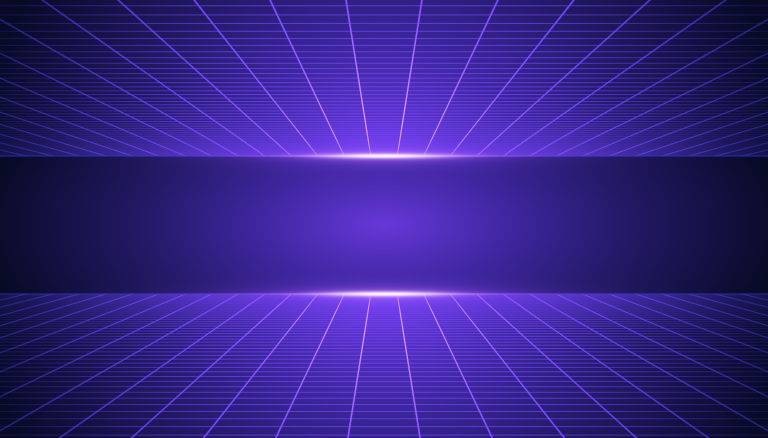
This background is drawn by a WebGL 1 fragment shader. Its source:

```glsl
precision highp float;
// Neon violet perspective grids above and below a glowing central band.

uniform vec2 u_resolution;

const float CEILING_Y = 0.6438;
const float FLOOR_Y = 0.3288;
const float COLUMN_GAP = 0.0605;   // spacing of the rays at the horizon
const float COLUMN_SPREAD = 0.317; // growth of that spacing with depth
const float ROW_SCALE = 13.08;

const vec3 NAVY = vec3(0.03, 0.04, 0.15);
const vec3 INDIGO = vec3(0.14, 0.10, 0.41);
const vec3 VIOLET = vec3(0.24, 0.15, 0.62);
const vec3 PURPLE = vec3(0.41, 0.22, 0.86);
const vec3 BLUE_LINE = vec3(0.27, 0.23, 0.88);
const vec3 VIOLET_LINE = vec3(0.46, 0.28, 1.0);
const vec3 PINK = vec3(0.98, 0.66, 1.0);

// Maps light intensity to the background palette.
vec3 ramp(float t) {
  vec3 c = mix(NAVY, INDIGO, clamp(t / 0.33, 0.0, 1.0));
  c = mix(c, VIOLET, clamp((t - 0.33) / 0.22, 0.0, 1.0));
  return mix(c, PURPLE, clamp((t - 0.55) / 0.27, 0.0, 1.0));
}

// Box-filtered coverage of a line.
float stroke(float dist, float halfWidth, float pixel) {
  float cover = (halfWidth + 0.5 * pixel - dist) / pixel;
  return clamp(cover, 0.0, min(1.0, 2.0 * halfWidth / pixel));
}

// Rays that converge toward the horizon.
float rays(float x, float depth, float pixel) {
  float gap = COLUMN_GAP + COLUMN_SPREAD * depth;
  float column = x / gap;
  float dist = abs(fract(column) - 0.5) * gap;
  dist /= length(vec2(1.0, column * COLUMN_SPREAD));
  return stroke(dist, 0.0012 + 0.0024 * depth, pixel);
}

// Cross lines; rows too dense to resolve blend to their mean.
float rows(float depth, float pixel) {
  float reach = depth + COLUMN_GAP / COLUMN_SPREAD;
  float gap = reach * reach / ROW_SCALE;
  float dist = abs(fract(ROW_SCALE / reach) - 0.5) * gap;
  float halfWidth = 0.0011;
  float resolved = smoothstep(1.3, 2.6, gap / pixel);
  return mix(2.0 * halfWidth / gap, stroke(dist, halfWidth, pixel), resolved);
}

// One lit plane with its grid.
vec3 gridPlane(float x, float depth, float pixel) {
  float light = 0.83 - 0.9 * length(vec2(x, depth * 1.2));
  vec3 color = ramp(light);
  float fade = 1.0 - smoothstep(0.3, 1.05, length(vec2(x, 0.3 * depth)));
  float heat = exp(-dot(vec2(x, depth), vec2(x, depth)) / 0.06);
  vec3 rowColor = mix(BLUE_LINE, VIOLET_LINE, fade);
  color = mix(color, rowColor, rows(depth, pixel) * (0.12 + 0.55 * fade));
  vec3 rayColor = mix(mix(BLUE_LINE, VIOLET_LINE, fade), PINK, heat);
  return mix(color, rayColor, rays(x, depth, pixel) * (0.3 + 0.7 * fade));
}

// Soft light in the gap between the planes.
vec3 centralBand(float x, float y) {
  float middle = 0.5 * (CEILING_Y + FLOOR_Y);
  return ramp(0.81 - 0.88 * length(vec2(x, (y - middle) * 2.2)));
}

// Horizon line, violet halo and white-hot core; offset is positive on the grid.
vec3 horizonGlow(vec3 color, float x, float offset, float pixel) {
  float dist = abs(offset);
  float wide = exp(-x * x / 0.13);
  float falloff = offset > 0.0 ? 0.028 : 0.021;
  color = mix(color, vec3(0.52, 0.25, 1.0), 0.7 * wide * exp(-dist / falloff));
  vec3 edge = mix(vec3(0.18, 0.2, 0.72), vec3(0.78, 0.44, 1.0), wide);
  color = mix(color, edge, stroke(dist, 0.0016, pixel) * (0.55 + 0.4 * wide));
  float bloom = exp(-x * x / 0.024 - dist / 0.008);
  color = mix(color, vec3(0.94, 0.65, 1.0), 0.8 * bloom);
  float core = exp(-x * x / 0.015 - dist * dist / 0.00003);
  return mix(color, vec3(1.0, 0.96, 1.0), core);
}

void main() {
  float pixel = 1.0 / u_resolution.y;
  vec2 p = gl_FragCoord.xy * pixel;
  p.x -= 0.5 * u_resolution.x * pixel;

  float above = p.y - CEILING_Y;
  float below = FLOOR_Y - p.y;
  float depth = max(above, below);

  vec3 plane = gridPlane(p.x, max(depth, 0.0), pixel);
  vec3 band = centralBand(p.x, p.y);
  vec3 color = mix(band, plane, smoothstep(-pixel, pixel, depth));
  color = horizonGlow(color, p.x, above, pixel);
  color = horizonGlow(color, p.x, below, pixel);
  gl_FragColor = vec4(color, 1.0);
}
```
